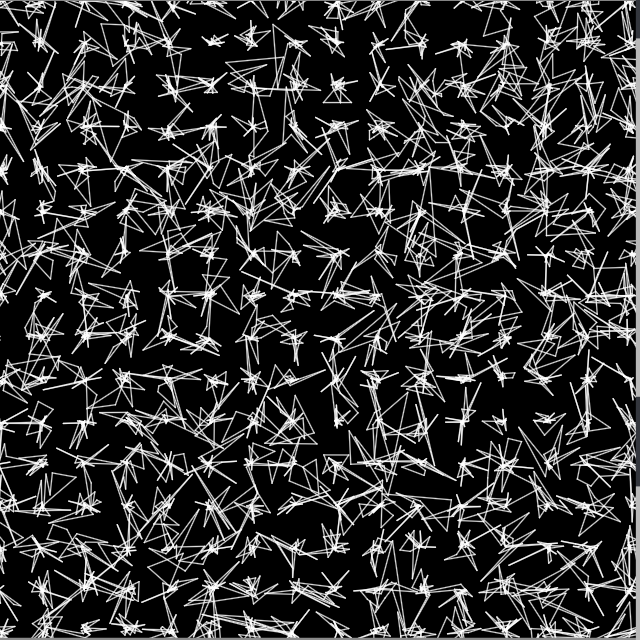
Reproduce this pattern procedurally as a Shadertoy shader.

```glsl
// Draws a regular grid of tangled white scribble stars on black, with a thin grey border.

const float GRID_STEP = 0.0657;               // spacing between star centres
const vec2  GRID_ORIGIN = vec2(0.0, 0.0125);  // centre of the lower left star
const int   SEGMENTS = 22;                    // strokes in one star
const float LINE_HALF_WIDTH = 0.00095;
const float LINE_OPACITY = 0.87;
const vec3  INK = vec3(1.0);
const vec3  BORDER_LIGHT = vec3(0.72);
const vec3  BORDER_DARK = vec3(0.2, 0.21, 0.24);

// Integer hash: three random values in 0..1 for a cell and an index
vec3 hash3(ivec2 cell, int index) {
    uvec3 v = uvec3(ivec3(cell + 64, index + 7));
    v = v * 1664525u + 1013904223u;
    v.x += v.y * v.z;
    v.y += v.z * v.x;
    v.z += v.x * v.y;
    v ^= v >> 16u;
    v.x += v.y * v.z;
    v.y += v.z * v.x;
    v.z += v.x * v.y;
    return vec3(v >> 8u) / 16777216.0;
}

float segmentDistance(vec2 p, vec2 a, vec2 b) {
    vec2 pa = p - a, ba = b - a;
    float t = clamp(dot(pa, ba) / max(dot(ba, ba), 1e-8), 0.0, 1.0);
    return length(pa - ba * t);
}

// Vertex in grid units: crowded near the centre, with rare long spikes
vec2 starVertex(ivec2 cell, int index, float spread) {
    vec3 h = hash3(cell, index);
    float angle = 6.28319 * h.x;
    float radius = 0.65 * h.y * h.y + 0.6 * pow(h.y, 12.0);
    return spread * radius * vec2(cos(angle), sin(angle));
}

float strokeCoverage(float dist, float halfWidth, float pixel) {
    return clamp((halfWidth + 0.6 * pixel - dist) / (1.2 * pixel), 0.0, 1.0);
}

// Darkness left by one star's closed run of translucent strokes
float starShadow(vec2 p, ivec2 cell, float halfWidth, float pixel) {
    vec3 traits = hash3(cell, 100);
    float spread = mix(0.85, 1.13, traits.z);
    vec2 q = p - vec2(cell) - 0.08 * (traits.xy - 0.5);
    float shadow = 1.0;
    vec2 a = starVertex(cell, 0, spread);
    for (int i = 1; i <= SEGMENTS; i++) {
        vec2 b = starVertex(cell, i % SEGMENTS, spread);
        float dist = segmentDistance(q, a, b);
        shadow *= 1.0 - LINE_OPACITY * strokeCoverage(dist, halfWidth, pixel);
        a = b;
    }
    return shadow;
}

// Combined light of all stars whose strokes can reach this point
float starField(vec2 uv, float pixel) {
    vec2 p = (uv - GRID_ORIGIN) / GRID_STEP;
    ivec2 home = ivec2(floor(p + 0.5));
    float shadow = 1.0;
    for (int y = -1; y <= 1; y++)
        for (int x = -1; x <= 1; x++)
            shadow *= starShadow(p, home + ivec2(x, y),
                                 LINE_HALF_WIDTH / GRID_STEP, pixel / GRID_STEP);
    return 1.0 - shadow;
}

float softStep(float edge, float value, float pixel) {
    return clamp(0.5 + (value - edge) / pixel, 0.0, 1.0);
}

// Side strip and thin lines at the top and bottom
vec3 addBorder(vec3 colour, vec2 uv, float aspect, float pixel) {
    float darkBand = softStep(0.24, uv.y, pixel) * softStep(-0.38, -uv.y, pixel);
    darkBand = max(darkBand, softStep(0.94, uv.y, pixel));
    vec3 strip = mix(BORDER_LIGHT, BORDER_DARK, darkBand);
    float rim = max(softStep(0.9985, uv.y, pixel), softStep(-0.0035, -uv.y, pixel));
    colour = mix(colour, BORDER_LIGHT * 0.75, rim);
    return mix(colour, strip, softStep(aspect - 0.0065, uv.x, pixel));
}

void mainImage(out vec4 fragColor, in vec2 fragCoord) {
    vec2 uv = fragCoord / iResolution.y;
    float pixel = 1.0 / iResolution.y;
    float aspect = iResolution.x / iResolution.y;
    vec3 colour = INK * starField(uv, pixel);
    fragColor = vec4(addBorder(colour, uv, aspect, pixel), 1.0);
}
```
